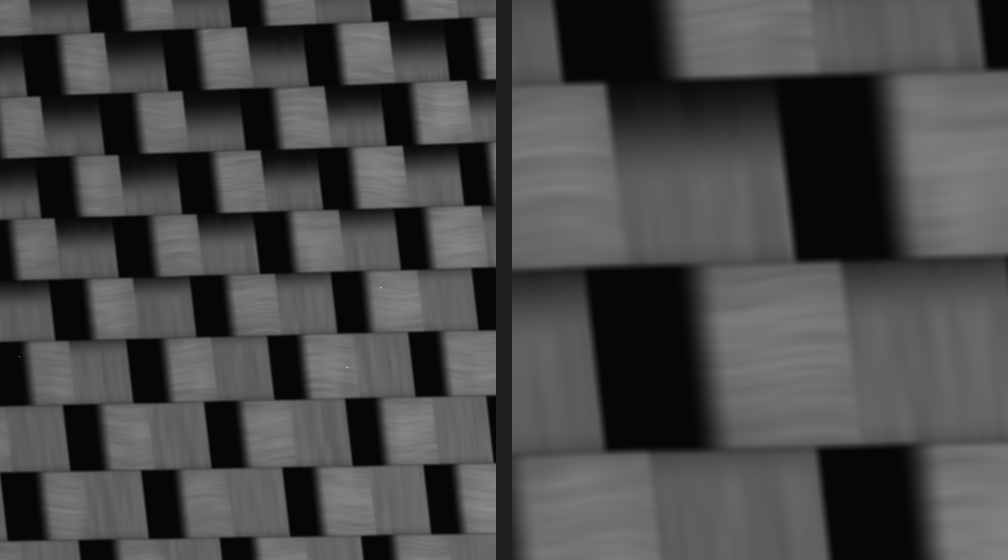
Left: the whole. Right: its middle third, enlarged.
Write a Shadertoy shader that draws this texture.

```glsl
// Dark woven fibre cloth: sheared brick rows of black gaps, bright weft and shaded warp.

// Layout, in canvas heights, measured from the top left
const float ROW_HEIGHT = 0.1094;
const float FIRST_ROW = 0.0625;
const float PERIOD = 0.2526;
const float FIRST_GAP = 0.0325;
const float SHEAR = 0.115;
const float TILT = 0.040;          // rise of the rows towards the right
const float TILT_LOSS = 0.026;     // rows level out further down
const float STRETCH_START = 0.609; // rows grow taller below this depth
const float STRETCH_SPAN = 0.355;
const float STRETCH = 0.25;

// Parts of one repeat, as fractions of the period
const vec2 GAP_END = vec2(0.25, 0.19);   // left and right of the canvas
const vec2 WEFT_END = vec2(0.575, 0.605);
const float ROW_SOFTNESS = 0.028;
const float SIDE_SOFTNESS = 0.014;

// Tones
const float BLACK = 0.025;
const vec2 WEFT_TONE = vec2(0.415, 0.475);
const vec2 WARP_TONE = vec2(0.335, 0.405);
const float WEFT_STREAK = 0.13;
const float WARP_STREAK = 0.13;
const int SPECKS = 3;

float hash(vec2 p) {
    return fract(sin(dot(p, vec2(127.1, 311.7))) * 43758.55);
}

float noise(vec2 p) {
    vec2 i = floor(p), f = fract(p);
    f = f * f * (3.0 - 2.0 * f);
    return mix(mix(hash(i), hash(i + vec2(1, 0)), f.x),
               mix(hash(i + vec2(0, 1)), hash(i + vec2(1, 1)), f.x), f.y);
}

// Fibre streaks, centred on zero
float streaks(vec2 p) {
    return noise(p) + 0.6 * noise(p * vec2(1.7, 2.1) + 17.0) - 0.8;
}

// Row coordinate: whole numbers lie on the row boundaries
float rowCoord(vec2 p) {
    float y = p.y + (p.x - 0.065) * (TILT - TILT_LOSS * p.y);
    float grow = max(0.0, (y - STRETCH_START) / STRETCH_SPAN);
    return (y - FIRST_ROW) / ROW_HEIGHT - STRETCH * pow(grow, 1.5);
}

// Tone of one row; depth runs from 0 at its top to 1 at its bottom
float rowTone(vec2 p, float row, float depth) {
    float along = (p.x - SHEAR * p.y - FIRST_GAP) / PERIOD - 0.5 * row;
    float u = fract(along);
    vec2 tile = vec2(floor(along), row);
    float seed = hash(tile + 40.0);
    float across = clamp(p.x / 0.887, 0.0, 1.0);
    float gapEnd = mix(GAP_END.x, GAP_END.y, across) + 0.02 * (seed - 0.5);
    float weftEnd = mix(WEFT_END.x, WEFT_END.y, across);

    // Bright weft with horizontal fibres and a rounded body
    float mid = (u - gapEnd) / (weftEnd - gapEnd) - 0.55;
    float weft = mix(WEFT_TONE.x, WEFT_TONE.y, across);
    weft *= 1.05 - 0.35 * mid * mid - 0.5 * pow(depth - 0.5, 2.0);
    vec2 bowed = p + vec2(0.0, 0.004 * sin(p.x * 45.0 + seed * 6.0));
    weft *= 1.0 + WEFT_STREAK * streaks(bowed * vec2(17.0, 125.0) + seed * 90.0);
    weft *= 1.0 + 0.10 * (noise(p * vec2(40.0, 14.0) + seed * 50.0) - 0.5);

    // Warp with vertical fibres, shadowed from above; the shadow thins downwards
    float exposure = p.y + 0.25 * (p.x - 0.4);
    float fringe = streaks(vec2((p.x - SHEAR * p.y) * 110.0, p.y * 11.0) + seed * 70.0);
    float edge = mix(0.45, -0.30, smoothstep(0.2, 0.8, exposure));
    edge += 0.08 * (seed - 0.5) + 0.06 * fringe;
    float lit = smoothstep(edge - 0.36, edge + 0.36, depth);
    float warp = mix(WARP_TONE.x, WARP_TONE.y, clamp(0.5 * across + 0.5 * p.y, 0.0, 1.0));
    warp *= (1.0 + WARP_STREAK * fringe) * (1.0 - 0.12 * smoothstep(0.85, 1.0, depth));
    warp = mix(BLACK + 0.02, warp, lit);

    // Join the parts; the weft rises softly out of the gap, the warp ends sharply
    float tone = mix(weft, warp, smoothstep(weftEnd - SIDE_SOFTNESS, weftEnd + SIDE_SOFTNESS, u));
    float solid = smoothstep(gapEnd - 0.035, gapEnd + 0.075, u);
    solid *= 1.0 - smoothstep(1.0 - 2.0 * SIDE_SOFTNESS, 1.0, u);
    return mix(BLACK, tone, solid);
}

void mainImage(out vec4 fragColor, in vec2 fragCoord) {
    vec2 p = fragCoord / iResolution.y;
    p.y = 1.0 - p.y;

    // Blend the two rows that meet at the nearest boundary
    float v = rowCoord(p) + 0.012 * (noise(p * vec2(14.0, 9.0)) - 0.5);
    float k = floor(v + 0.5);
    float above = rowTone(p, k - 1.0, clamp(v - k + 1.0, 0.0, 1.0));
    float below = rowTone(p, k, clamp(v - k, 0.0, 1.0));
    float tone = mix(above, below, smoothstep(-ROW_SOFTNESS, ROW_SOFTNESS, v - k));

    // Thin crease along the boundary
    tone *= 1.0 - 0.16 * exp(-pow((v - k) / 0.025, 2.0));

    // Tiny dust specks
    for (int i = 0; i < SPECKS; i++) {
        vec2 centre = vec2(0.887 * hash(vec2(i, 3)), hash(vec2(i, 8)));
        tone += 0.3 * (1.0 - smoothstep(0.0005, 0.0025, length(p - centre)));
    }
    fragColor = vec4(vec3(tone), 1.0);
}
```
